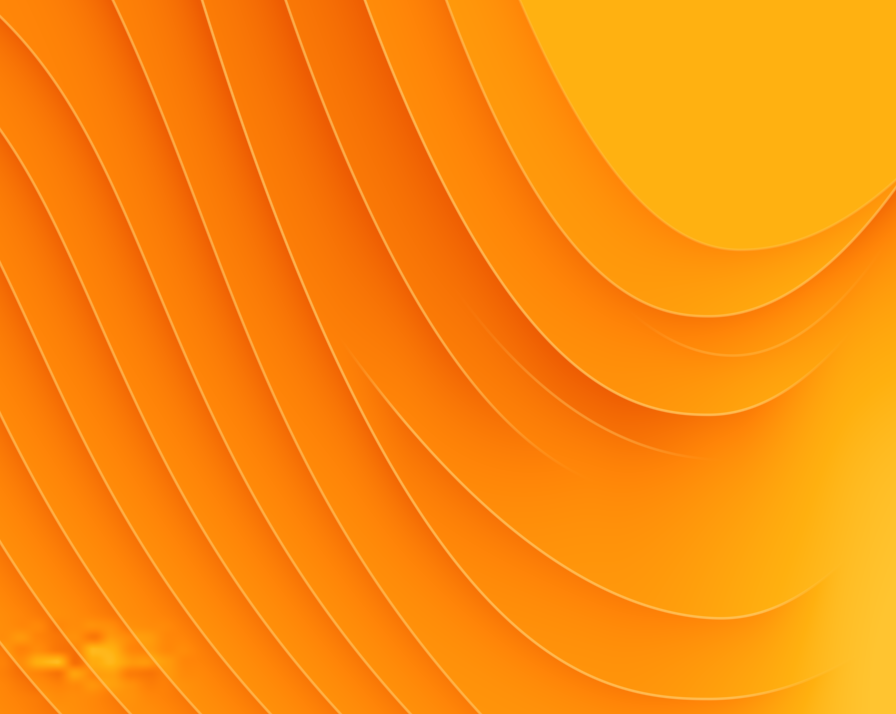
A Shadertoy shader for this background:

```glsl
const vec3 DEEP = vec3(0.93, 0.36, 0.01);
const vec3 ORANGE = vec3(1.0, 0.52, 0.03);
const vec3 AMBER = vec3(1.0, 0.69, 0.06);
const vec3 PALE = vec3(1.0, 0.77, 0.19);
const vec3 GLINT = vec3(1.0, 0.80, 0.43);

float hash(vec2 p) {
    return fract(sin(dot(p, vec2(127.1, 311.7))) * 43758.55);
}

float noise(vec2 p) {
    vec2 cell = floor(p), f = fract(p);
    f = f * f * (3.0 - 2.0 * f);
    float low = mix(hash(cell), hash(cell + vec2(1, 0)), f.x);
    float high = mix(hash(cell + vec2(0, 1)), hash(cell + vec2(1, 1)), f.x);
    return mix(low, high, f.y);
}

// Visible span along x, soft at both ends.
float span(float x, vec2 rise, vec2 fall) {
    return smoothstep(rise.x, rise.y, x) * (1.0 - smoothstep(fall.x, fall.y, x));
}

// Ambient brightness, rising to the lower right; q.y is depth from the top.
float ambientTone(vec2 q) {
    float glow = smoothstep(0.85, 1.3, q.x) * smoothstep(0.0, 0.7, q.y);
    return 0.5 + 0.17 * smoothstep(0.3, 1.0, q.y) + 0.52 * glow;
}

// Signed distance to a left fold, positive on its right.
float foldDistance(vec2 q, float index) {
    float v = q.y;
    float edge = 0.158 + v * (0.476 + v * (-0.326 + v * 0.365));
    edge -= index * (0.098 + 0.085 * exp(-8.0 * v));
    float slope = 0.476 + v * (-0.652 + v * 1.095) + index * 0.68 * exp(-8.0 * v);
    return (q.x - edge) / sqrt(1.0 + slope * slope);
}

// Signed distance to a lopsided bowl, positive above its rim.
float bowlDistance(vec2 q, vec2 trough, float reach, float power, float rightCurve) {
    float dx = max(abs(q.x - trough.x), 0.0001);
    bool onLeft = q.x < trough.x;
    float bend = onLeft ? power : 2.0;
    float rise = onLeft ? trough.y * pow(dx / reach, power) : rightCurve * dx * dx;
    float slope = bend * rise / dx;
    return (trough.y - rise - q.y) / sqrt(1.0 + slope * slope);
}

// Lays one sheet: x of ink is tone, y is rim light. Shadow is (strength, width).
void laySheet(inout vec2 ink, float d, float mask, float tone, vec2 shadow, float shine) {
    float px = 1.0 / iResolution.y;
    float inside = smoothstep(-px, px, d);
    ink.x -= mask * shadow.x * exp(-max(-d, 0.0) / shadow.y) * (1.0 - inside);
    ink = mix(ink, vec2(tone, 0.0), inside * mask);
    float rim = 1.0 - smoothstep(0.0006, 0.0016 + px, abs(d));
    ink.y = max(ink.y, rim * mask * shine);
}

vec3 palette(float tone) {
    vec3 color = mix(DEEP, ORANGE, clamp(tone * 2.0, 0.0, 1.0));
    color = mix(color, AMBER, clamp(tone * 2.0 - 1.0, 0.0, 1.0));
    return mix(color, PALE, clamp((tone - 1.0) * 5.0, 0.0, 1.0));
}

void mainImage(out vec4 fragColor, in vec2 fragCoord) {
    vec2 q = fragCoord / iResolution.y;
    q.y = 1.0 - q.y;
    float ambient = ambientTone(q);
    vec2 ink = vec2(ambient, 0.0);
    vec2 always = vec2(-2.0, -1.0), never = vec2(8.0, 9.0);
    vec2 foldShadow = vec2(mix(0.48, 0.32, q.y), 0.045);

    // Left folds, from the lowest sheet up
    for (int i = 6; i >= 0; i--) {
        laySheet(ink, foldDistance(q, float(i)), 1.0, ambient + 0.05, foldShadow, 0.6);
    }

    // Lower bowls
    float d = bowlDistance(q, vec2(0.993, 0.979), 0.71, 2.35, 1.41);
    laySheet(ink, d, span(q.x, always, vec2(1.0, 1.21)), ambient + 0.04, foldShadow, 0.7);
    d = bowlDistance(q, vec2(1.01, 0.866), 0.81, 1.9, 2.7);
    laySheet(ink, d, span(q.x, vec2(0.47, 0.58), vec2(1.05, 1.19)), ambient + 0.1, vec2(0.28, 0.05), 0.7);

    // Middle bowls, two of them melting into the sheet below
    d = bowlDistance(q, vec2(0.977, 0.70), 0.577, 2.4, 1.5);
    laySheet(ink, d, span(q.x, always, vec2(0.6, 0.84)), ambient + 0.02, vec2(0.42, 0.06), 0.65);
    d = bowlDistance(q, vec2(1.042, 0.645), 0.622, 2.3, 1.5);
    laySheet(ink, d, span(q.x, vec2(0.63, 0.8), vec2(0.85, 1.02)), ambient - 0.05, vec2(0.12, 0.05), 0.4);
    d = bowlDistance(q, vec2(0.993, 0.581), 0.482, 2.25, 2.96);
    laySheet(ink, d, span(q.x, always, vec2(1.03, 1.2)), ambient + 0.14, vec2(0.45, 0.09), 0.7);

    // Upper bowls
    d = bowlDistance(q, vec2(1.026, 0.498), 0.409, 2.0, 3.4);
    laySheet(ink, d, span(q.x, vec2(0.87, 1.0), vec2(1.1, 1.25)), ambient + 0.11, vec2(0.1, 0.03), 0.3);
    d = bowlDistance(q, vec2(0.993, 0.443), 0.368, 2.24, 2.63);
    laySheet(ink, d, 1.0, ambient + 0.27, vec2(0.36, 0.05), 0.55);
    d = bowlDistance(q, vec2(1.037, 0.35), 0.309, 2.06, 2.07);
    laySheet(ink, d, span(q.x, always, never), 1.01, vec2(0.28, 0.045), 0.3);

    // Mottled patch in the lower left
    vec2 patchOffset = (q - vec2(0.125, 0.92)) / vec2(0.085, 0.038);
    float patchMask = exp(-dot(patchOffset, patchOffset));
    ink.x += patchMask * (1.5 * noise(q * vec2(38.0, 55.0)) - 0.55);

    vec3 color = mix(palette(ink.x), GLINT, ink.y);
    fragColor = vec4(color, 1.0);
}
```
